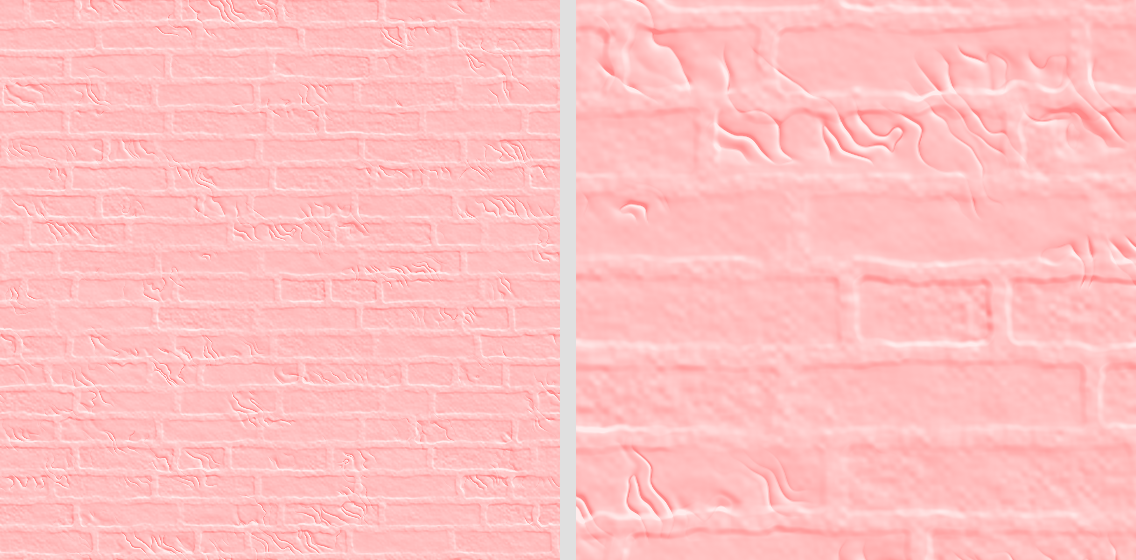
Left: the whole. Right: its middle third, enlarged.
Give the GLSL for this texture, as a WebGL 1 fragment shader.

```glsl
precision highp float;
// Painted pink brick wall: twenty courses of worn bricks in raking light.

uniform vec2 u_resolution;

const float COURSES = 20.0;     // rows of bricks up the canvas
const float HALVES = 11.0;      // half-brick lengths across the canvas
const float MORTAR = 0.0061;    // half the joint width
const float CORNER = 0.005;     // rounding of brick corners
const float STEP = 0.0013;      // sampling distance for the slope
const vec2 LIGHT = vec2(0.6, 0.9);

float hash(vec2 p) {
  return fract(sin(dot(p, vec2(127.1, 311.7))) * 43758.5453);
}

// Smooth value noise that wraps at the canvas borders
float noise(vec2 uv, vec2 cells) {
  vec2 p = uv * cells;
  vec2 i = floor(p);
  vec2 f = fract(p);
  f = f * f * (3.0 - 2.0 * f);
  vec2 a = mod(i, cells);
  vec2 b = mod(i + 1.0, cells);
  return mix(mix(hash(a), hash(vec2(b.x, a.y)), f.x),
             mix(hash(vec2(a.x, b.y)), hash(b), f.x), f.y);
}

float roundedBox(vec2 p, vec2 halfSize, float radius) {
  vec2 q = abs(p) - halfSize + radius;
  return length(max(q, 0.0)) + min(max(q.x, q.y), 0.0) - radius;
}

// Centred two-channel noise for bending coordinates
vec2 bend(vec2 uv, float cells) {
  return vec2(noise(uv, vec2(cells)), noise(uv + 0.37, vec2(cells))) - 0.5;
}

// Scattered patches where the paint and brick have flaked
float wear(vec2 uv) {
  return smoothstep(0.56, 0.88, noise(uv + 0.23, vec2(15.0, 27.0)));
}

// Uneven outlines, most ragged where worn
vec2 wobble(vec2 uv) {
  float ragged = wear(uv);
  return uv + bend(uv, 22.0) * 0.005
            + bend(uv, 85.0) * (0.0024 + 0.005 * ragged)
            + bend(uv, 170.0) * 0.0012;
}

// Returns the distance to the brick outline and a random value per brick
vec2 brick(vec2 uv) {
  float level = (1.0 - uv.y) * COURSES + 0.13;
  float row = mod(floor(level), COURSES);

  // Staggered courses, each with one half brick at a random place
  float shift = floor(hash(vec2(row, 3.0)) * HALVES)
              + 0.42 * (1.0 - mod(row, 2.0))
              + 0.24 * (hash(vec2(row, 5.0)) - 0.5);
  float x = mod(uv.x * HALVES - shift, HALVES);
  float start = x < 1.0 ? 0.0 : 1.0 + 2.0 * floor((x - 1.0) * 0.5);
  float span = x < 1.0 ? 1.0 : 2.0;

  // A few courses have one more brick cut in two
  if (start == 5.0 && hash(vec2(row, 9.0)) > 0.82) {
    start = floor(x);
    span = 1.0;
  }

  float id = hash(vec2(row, start + 17.0));
  vec2 local = vec2((x - start - 0.5 * span) / HALVES,
                    (0.5 - fract(level)) / COURSES);
  local.y += local.x * (id - 0.5) * 0.03;
  vec2 halfSize = 0.5 * vec2(span / HALVES, 1.0 / COURSES) - MORTAR;
  return vec2(roundedBox(local, halfSize, CORNER), id);
}

// Broken, wandering creases
float flakes(vec2 uv) {
  vec2 p = uv + bend(uv, 34.0) * 0.026 + bend(uv, 95.0) * 0.009;
  float n = noise(vec2(p.x, p.y + p.x), vec2(32.0, 64.0));
  float ridge = 1.0 - abs(2.0 * n - 1.0);
  return wear(uv) * ridge * ridge * ridge;
}

// Relief of the wall in canvas units
float relief(vec2 uv) {
  vec2 b = brick(wobble(uv));
  float face = smoothstep(0.0025, -0.0025, b.x);
  float bevel = smoothstep(0.006, -0.006, b.x);
  float uneven = noise(uv + 0.71, vec2(24.0, 34.0));
  float patches = noise(uv + 0.47, vec2(26.0, 40.0));
  float rough = mix(0.00035, 0.00012 + 0.0005 * b.y * patches, face);
  float height = face * (0.0001 + 0.001 * uneven) + 0.0004 * bevel;
  height += rough * noise(uv, vec2(240.0));
  height += 1.4 * rough * noise(uv + 0.41, vec2(130.0, 165.0));
  height += 0.0006 * noise(uv + 0.19, vec2(62.0, 84.0));
  height += 0.0017 * flakes(uv) * (0.25 + 0.75 * face);
  return height;
}

void main() {
  vec2 uv = gl_FragCoord.xy / u_resolution;

  // Slope towards the light at lower left
  float here = relief(uv);
  float slope = LIGHT.x * (relief(uv + vec2(STEP, 0.0)) - here)
              + LIGHT.y * (relief(uv + vec2(0.0, STEP)) - here);

  // Pink paint: faces a little deeper than joints, with a slow drift
  float face = smoothstep(0.004, -0.004, brick(wobble(uv)).x);
  float drift = noise(uv, vec2(6.0, 9.0)) - 0.5;
  float tone = 0.771 - 0.022 * face + 0.015 * drift + 0.43 * slope / STEP;
  tone = clamp(tone, 0.54, 0.92);
  gl_FragColor = vec4(1.0, tone, tone, 1.0);
}
```
